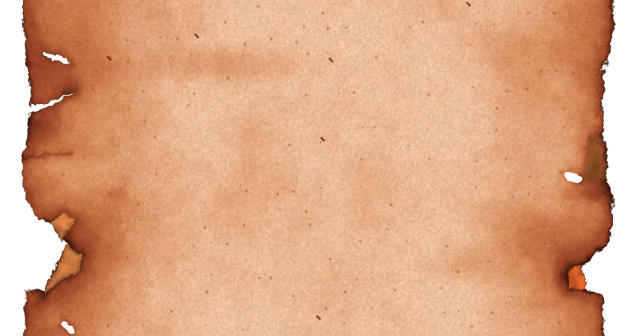
A Shadertoy shader for this texture:

```glsl
// Old parchment sheet with scorched, torn and curled sides on white.

const int N = 16;

// Side outlines, ordered from top to bottom
const vec2 LEFT_EDGE[N] = vec2[](
  vec2(.26, -.6), vec2(.27, .3), vec2(.32, .65), vec2(.36, 1.2), vec2(.34, 1.42), vec2(.27, 1.88),
  vec2(.27, 2.2), vec2(.34, 2.44), vec2(.45, 2.62), vec2(.61, 2.69), vec2(.69, 2.85), vec2(.81, 2.92),
  vec2(.7, 3.1), vec2(.55, 3.47), vec2(.3, 3.5), vec2(.27, 4.6));
const vec2 RIGHT_EDGE[N] = vec2[](
  vec2(7.35, -.6), vec2(7.36, .3), vec2(7.31, .65), vec2(7.24, .84), vec2(7.23, 1.6), vec2(7.29, 1.8),
  vec2(7.29, 2.15), vec2(7.35, 2.35), vec2(7.34, 2.8), vec2(7.28, 2.92), vec2(7.15, 3.06),
  vec2(6.99, 3.18), vec2(6.98, 3.32), vec2(7.05, 3.46), vec2(7.22, 3.54), vec2(7.31, 4.6));

float hash(vec2 p) {
  p = fract(p * vec2(.1031, .1137));
  p += dot(p, p.yx + 33.3);
  return fract((p.x + p.y) * p.x * 17.3);
}

float noise(vec2 p) {
  vec2 i = floor(p), f = fract(p);
  f *= f * (3. - 2. * f);
  return mix(mix(hash(i), hash(i + vec2(1, 0)), f.x),
             mix(hash(i + vec2(0, 1)), hash(i + 1.), f.x), f.y);
}

float fbm(vec2 p) {
  float sum = 0., gain = .5;
  for (int i = 0; i < 5; i++) {
    sum += gain * noise(p);
    p = mat2(1.6, 1.2, -1.2, 1.6) * p + 7.3;
    gain *= .5;
  }
  return sum;
}

// Distance to a segment whose radius runs from ra to rb
float segment(vec2 p, vec2 a, vec2 b, float ra, float rb) {
  float t = clamp(dot(p - a, b - a) / dot(b - a, b - a), 0., 1.);
  return length(p - mix(a, b, t)) - mix(ra, rb, t);
}

// Convex quad with corners in clockwise order
float quad(vec2 p, vec2 a, vec2 b, vec2 c, vec2 d) {
  vec2 corner[4] = vec2[](a, b, c, d);
  float dist = -9.;
  for (int i = 0; i < 4; i++) {
    vec2 e = normalize(corner[(i + 1) % 4] - corner[i]);
    dist = max(dist, dot(p - corner[i], vec2(e.y, -e.x)));
  }
  return dist;
}

// Signed distance to an outline, positive to its right
float outline(vec2 p, vec2 pts[N]) {
  float dist = 9., side = 1.;
  for (int i = 0; i < N - 1; i++) {
    vec2 a = pts[i], b = pts[i + 1];
    dist = min(dist, segment(p, a, b, 0., 0.));
    if (p.y >= a.y && p.y < b.y) side = sign(p.x - mix(a.x, b.x, (p.y - a.y) / (b.y - a.y)));
  }
  return dist * side;
}

// Soft elliptical stain
float blob(vec2 p, float x, float y, float rx, float ry) {
  p = (p - vec2(x, y)) / vec2(rx, ry);
  return exp(-dot(p, p));
}

// Tone from pale (0) through brown (.7) to scorched (1.6)
vec3 paperTone(float t) {
  vec3 c = mix(vec3(.93, .75, .61), vec3(.87, .61, .44), smoothstep(-.05, .4, t));
  c = mix(c, vec3(.78, .45, .27), smoothstep(.3, .7, t));
  c = mix(c, vec3(.62, .28, .16), smoothstep(.65, 1.05, t));
  return mix(c, vec3(.25, .09, .04), smoothstep(1., 1.6, t));
}

void mainImage(out vec4 fragColor, in vec2 fragCoord) {
  // Canvas is 4.03 units tall, y runs down from the top
  float px = 4.03 / iResolution.y;
  vec2 p = vec2(fragCoord.x, iResolution.y - fragCoord.y) * px;
  vec2 q = p + .045 * (vec2(noise(p * 13.), noise(p * 13. + 40.)) - .5)
             + .025 * (vec2(noise(p * 38.), noise(p * 38. + 90.)) - .5);
  float left = outline(q, LEFT_EDGE), right = -outline(q, RIGHT_EDGE);

  // Tears and holes
  float hole = segment(q, vec2(.33, 1.31), vec2(.62, 1.25), .035, .025);
  hole = min(hole, segment(q, vec2(.62, 1.25), vec2(.86, 1.12), .027, .004));
  hole = min(hole, segment(q, vec2(.52, .65), vec2(.78, .73), .015, .04));
  hole = min(hole, segment(q, vec2(.76, 3.88), vec2(.86, 3.97), .02, .04));
  hole = min(hole, segment(q, vec2(6.81, 2.12), vec2(6.92, 2.14), .055, .045));
  hole = min(hole, segment(q, vec2(7.19, .84), vec2(7.3, .79), .005, .02));
  float paper = min(min(left, right), hole);

  // Scorching and stains
  float t = exp(-max(left, 0.) / .95) + .9 * exp(-max(right, 0.) / .65);
  t += .45 * (fbm(p * 1.3 + 3.) - .5) + .2 * (fbm(p * 6.) - .5);
  t += .3 * blob(p, 2.5, .78, 1.4, .2) + .2 * blob(p, 1.1, .5, .8, .9);
  t += .35 * blob(p, 6.5, 2.8, .65, .35) + .2 * blob(p, 5.5, 3.2, .6, .2);
  t += .18 * blob(p, 4.5, 2.5, .3, .7) + .15 * blob(p, 6.3, .5, .8, .5);
  t += .25 * blob(p, 1.35, 2.33, .1, .06) + .2 * blob(p, 1.2, 3.2, .5, .7);
  t += .4 * blob(p, .85, 1.08, .16, .13) + .3 * blob(p, .45, 1.5, .3, .22);
  t += .45 * blob(p, 7.15, 2.32, .3, .12) + .5 * blob(p, 6.78, 3.32, .13, .2);
  t += .4 * exp(-max(paper, 0.) / .035) + .25 * exp(-max(right, 0.) / .06);
  float fold = segment(q, vec2(.28, 1.9), vec2(.86, 1.83), 0., 0.);
  t += .45 * exp(-fold / .035) - .2 * blob(p, .5, 2., .3, .12);

  // Curled flaps and their shadows
  float curl = quad(q, vec2(.6, 2.67), vec2(.78, 2.54), vec2(.9, 2.64), vec2(.74, 2.91));
  curl = min(curl, quad(q, vec2(.8, 2.92), vec2(.99, 3.06), vec2(.97, 3.22), vec2(.53, 3.53)));
  curl = min(curl, quad(q, vec2(6.82, 3.22), vec2(6.97, 3.17), vec2(7.04, 3.46), vec2(6.83, 3.47)));
  float olive = quad(q, vec2(7.06, 1.63), vec2(7.24, 1.63), vec2(7.29, 2.17), vec2(6.97, 2.17));
  t += .4 * exp(-max(min(curl, olive), 0.) / .06);
  vec3 color = paperTone(t);
  vec3 flap = p.x < 4. ? vec3(.8, .47, .25) : vec3(.82, .36, .15);
  flap *= .75 + .6 * fbm(p * 9.) - .35 * exp(min(curl, 0.) / .025);
  float flapCover = smoothstep(px, -px, curl);
  color = mix(color, flap, flapCover);
  vec3 oliveTone = mix(vec3(.4, .23, .09), vec3(.68, .38, .19), fbm(p * vec2(8, 5)));
  color = mix(color, oliveTone, .8 * smoothstep(.03, -.05, olive));

  // Fibre grain, creases and flecks
  float grain = noise(p * 42.) + .7 * noise(p * mat2(55, 22, -12, 28)) - .85;
  color *= 1. + .085 * grain + .05 * (noise(p * 85.) - .5);
  float ridge = abs(fbm(p * 2.2 + 11.) - .5);
  color += .035 * smoothstep(.012, 0., ridge) * smoothstep(.5, .7, noise(p * 1.7));
  vec2 cell = floor(p * 5.);
  vec2 speck = (cell + .2 + .6 * vec2(hash(cell + 5.), hash(cell + 61.))) / 5.;
  float fleck = length(p - speck) - .018 * hash(cell + 17.);
  color = mix(color, vec3(.6, .32, .15), .5 * step(.65, hash(cell + 29.)) * smoothstep(px, -px, fleck));
  vec2 chips[6] = vec2[](vec2(2.36, .43), vec2(1.31, .7), vec2(3.97, .72),
                         vec2(5.62, .05), vec2(3.87, 1.67), vec2(3.82, 3.81));
  for (int i = 0; i < 6; i++) {
    float chip = segment(p, chips[i] - .015, chips[i] + .015, .012, .012);
    color = mix(color, vec3(.42, .13, .06), .85 * smoothstep(px, -px, chip));
  }

  float cover = max(smoothstep(-px, px, paper), flapCover);
  fragColor = vec4(mix(vec3(1), clamp(color, 0., 1.), cover), 1);
}
```
